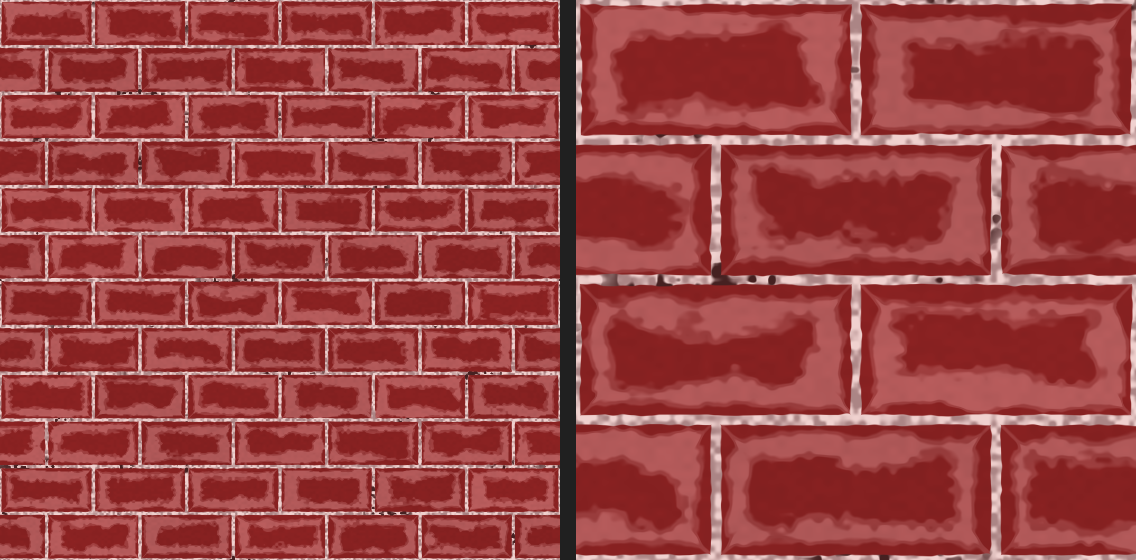
Left: the whole. Right: its middle third, enlarged.
Write a three.js fragment shader that draws this texture.

```glsl
// Glazed red bevelled bricks in running bond with pale speckled mortar.
varying vec2 vUv;

const vec2 BRICKS = vec2(6.0, 12.0);   // repeats across and down
const float JOINT = 0.036;             // half joint width, in brick heights
const vec3 DEEP_RED = vec3(0.53, 0.13, 0.13);
const vec3 MID_RED = vec3(0.61, 0.24, 0.24);
const vec3 LIGHT_RED = vec3(0.70, 0.35, 0.35);
const vec3 MORTAR_DARK = vec3(0.67, 0.52, 0.52);
const vec3 MORTAR_LIGHT = vec3(0.94, 0.82, 0.81);
const vec3 CHIP = vec3(0.27, 0.13, 0.13);

float hash(vec2 p, float seed) {
  vec3 q = fract(vec3(p.xyx + seed * 7.31) * vec3(0.1031, 0.1030, 0.0973));
  q += dot(q, q.yzx + 33.33);
  return fract((q.x + q.y) * q.z);
}

// Value noise that wraps after a whole number of cells.
float noise(vec2 uv, vec2 period, float seed) {
  vec2 p = uv * period;
  vec2 i = floor(p);
  vec2 f = fract(p);
  f = f * f * (3.0 - 2.0 * f);
  vec2 a = mod(i, period);
  vec2 b = mod(i + 1.0, period);
  return mix(mix(hash(a, seed), hash(vec2(b.x, a.y), seed), f.x),
             mix(hash(vec2(a.x, b.y), seed), hash(b, seed), f.x), f.y);
}

float boxDistance(vec2 p, vec2 halfSize) {
  vec2 d = abs(p) - halfSize;
  return length(max(d, 0.0)) + min(max(d.x, d.y), 0.0);
}

// Dark pooled glaze in the middle: 0 inside, 1 outside.
float glazeCore(vec2 p, vec2 id, float blotch, float grain) {
  vec2 size = vec2(mix(0.64, 0.75, hash(id, 1.0)), mix(0.19, 0.26, hash(id, 2.0)));
  vec2 shift = vec2(hash(id, 3.0) - 0.5, hash(id, 4.0) - 0.5) * vec2(0.10, 0.05);
  vec2 q = p - shift;
  q.y += (hash(id, 5.0) - 0.5) * 0.12 * q.x;
  size.y -= 0.05 * hash(id, 6.0) * exp(-q.x * q.x * 12.0);
  float d = boxDistance(q, size - 0.06) - 0.06;
  return smoothstep(-0.07, 0.10, d + blotch * 0.17 + grain * 0.07);
}

// Shade along the four rims, each with its own width: 0 at the rim, 1 inside.
float rimShade(vec2 p, vec2 id, float blotch, float grain) {
  vec4 inset = vec4(1.0 + p.x, 1.0 - p.x, 0.5 + p.y, 0.5 - p.y) - JOINT;
  vec4 pick = vec4(hash(id, 7.0), hash(id, 8.0), hash(id, 9.0), hash(id, 10.0));
  vec4 width = mix(vec4(0.03), vec4(0.13), pick);
  vec4 s = smoothstep(width * 0.35, width + 0.05, inset + blotch * 0.10 + grain * 0.03);
  return min(min(s.x, s.y), min(s.z, s.w));
}

// Mitre where two bevels meet: a bright line with a dark one beside it.
float mitre(vec2 p) {
  vec2 inset = vec2(1.0, 0.5) - abs(p);
  float across = inset.x - inset.y;
  float reach = 1.0 - smoothstep(0.16, 0.26, max(inset.x, inset.y));
  float bright = exp(-across * across * 1400.0);
  float dark = exp(-(across + 0.06) * (across + 0.06) * 1400.0);
  return (0.35 * bright - 0.30 * dark) * reach;
}

vec3 brickColor(float tone) {
  vec3 c = mix(DEEP_RED, MID_RED, smoothstep(0.12, 0.42, tone));
  return mix(c, LIGHT_RED, smoothstep(0.55, 0.85, tone));
}

vec3 mortarColor(vec2 uv, float grain) {
  float speckle = noise(uv, vec2(256.0), 14.0);
  vec3 c = mix(MORTAR_DARK, MORTAR_LIGHT, smoothstep(0.15, 0.8, speckle));
  float worn = smoothstep(0.72, 0.88, noise(uv, vec2(18.0, 24.0), 15.0));
  return mix(c, CHIP, worn * smoothstep(0.05, 0.25, grain));
}

void main() {
  // Running bond: alternate rows move by half a brick.
  vec2 p = vUv * BRICKS;
  float row = floor(p.y);
  p.x += 0.5 * mod(row + 1.0, 2.0);
  vec2 id = mod(floor(p), BRICKS);
  vec2 local = (fract(p) - 0.5) * vec2(2.0, 1.0);

  // Signed wear at two sizes.
  float blotch = noise(vUv, vec2(42.0, 54.0), 11.0) - 0.5;
  float grain = noise(vUv, vec2(180.0, 216.0), 12.0) - 0.5;

  // Glazed face.
  float core = glazeCore(local, id, blotch, grain);
  float rim = rimShade(local, id, blotch, grain);
  float tone = min(core, rim) + mitre(local) * core + grain * 0.12;
  vec3 color = brickColor(tone);
  color *= 1.0 + 0.05 * (hash(id, 13.0) - 0.5) + 0.05 * grain;

  // Mortar with a slightly ragged edge.
  vec2 inset = vec2(1.0, 0.5) - abs(local);
  float ragged = JOINT + 0.016 * grain + 0.014 * blotch;
  float soft = max(fwidth(vUv.y) * BRICKS.y * 0.6, 0.006);
  float face = smoothstep(-soft, soft, min(inset.x, inset.y) - ragged);
  gl_FragColor = vec4(mix(mortarColor(vUv, grain), color, face), 1.0);
}
```
